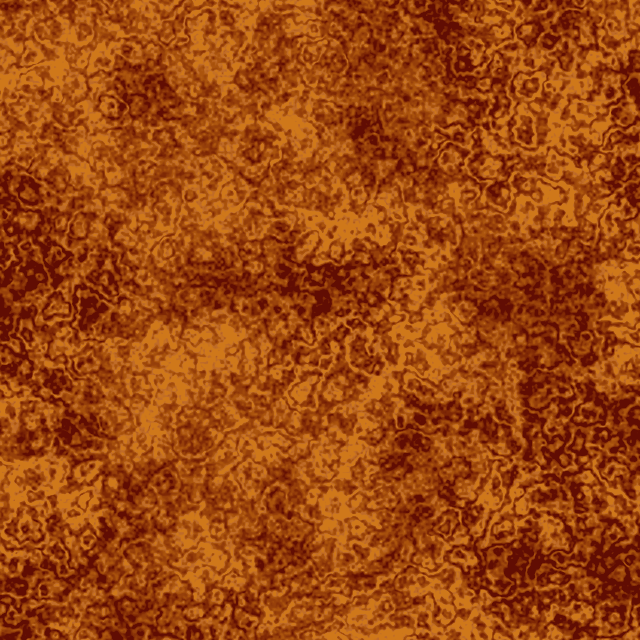
Write a Shadertoy shader that draws this texture.

```glsl
#define PATCH_SCALE 9.0
#define REGION_SCALE 3.5
#define CONTOUR_SCALE 23.0
#define CONTOUR_TURNS 30.0
#define GRAIN_SCALE 210.0
#define CONTOUR_GAIN 0.46
#define PATCH_GAIN 0.85
#define GRAIN_GAIN 0.38

const vec3 MAROON = vec3(0.38, 0.05, 0.01);
const vec3 RUST   = vec3(0.50, 0.16, 0.02);
const vec3 COPPER = vec3(0.59, 0.25, 0.04);
const vec3 AMBER  = vec3(0.67, 0.33, 0.05);
const vec3 TAN    = vec3(0.75, 0.42, 0.16);
const vec3 GOLD   = vec3(0.81, 0.47, 0.10);

float hash(vec2 p) {
    vec3 q = fract(p.xyx * 0.1031);
    q += dot(q, q.yzx + 33.33);
    return fract((q.x + q.y) * q.z);
}

float noise(vec2 p) {
    vec2 cell = floor(p), f = fract(p);
    f = f * f * (3.0 - 2.0 * f);
    float low = mix(hash(cell), hash(cell + vec2(1, 0)), f.x);
    float high = mix(hash(cell + vec2(0, 1)), hash(cell + vec2(1, 1)), f.x);
    return mix(low, high, f.y);
}

// Rotated octaves hide the lattice; the result averages one half.
float fbm(vec2 p) {
    const mat2 turn = mat2(0.8, 0.6, -0.6, 0.8);
    float sum = 0.0, weight = 0.0, amp = 0.5;
    for (int i = 0; i < 4; i++) {
        sum += amp * noise(p);
        weight += amp;
        amp *= 0.55;
        p = turn * p * 2.0 + 17.3;
    }
    return sum / weight;
}

// Colour stops sit at the middle of each tone's share of the area.
vec3 palette(float tone) {
    vec3 colour = mix(MAROON, RUST, smoothstep(0.18, 0.33, tone));
    colour = mix(colour, COPPER, smoothstep(0.33, 0.47, tone));
    colour = mix(colour, AMBER, smoothstep(0.47, 0.61, tone));
    colour = mix(colour, TAN, smoothstep(0.61, 0.71, tone));
    return mix(colour, GOLD, smoothstep(0.71, 0.80, tone));
}

void mainImage(out vec4 fragColor, in vec2 fragCoord) {
    vec2 uv = fragCoord / iResolution.y;

    // Broad regions where the contours are crisp or blurred
    float crisp = smoothstep(0.35, 0.65, fbm(uv * REGION_SCALE + 5.0));

    // Curled contour lines of a rough height field
    float height = fbm(uv * CONTOUR_SCALE + 40.0);
    float contour = 0.5 * sin(CONTOUR_TURNS * height);

    // Cloudy light and dark patches, and fine grain
    float patches = fbm(uv * PATCH_SCALE + 80.0) - 0.5;
    float grain = noise(uv * GRAIN_SCALE + 120.0) - 0.5;

    float tone = 0.5 + CONTOUR_GAIN * mix(0.65, 1.1, crisp) * contour
               + PATCH_GAIN * patches + GRAIN_GAIN * grain;
    fragColor = vec4(palette(tone), 1.0);
}
```
